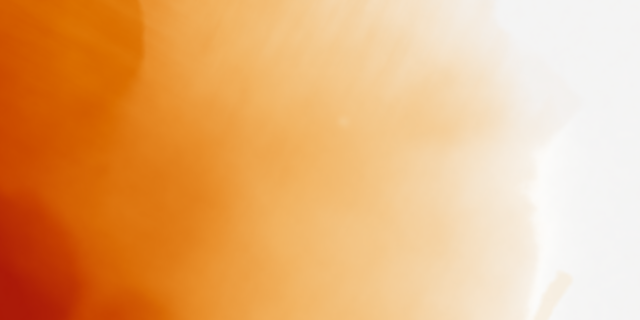
Reproduce this background procedurally as a Shadertoy shader.

```glsl
// Watercolour wash bleeding from deep red through orange to white paper.

#define DRIFT 0.10        // cloudiness of the pigment
#define STREAK 0.07       // strength of the brush streaks
#define RAGGED 0.05       // roughness of wash edges
#define STOP_GAP 0.3      // distance between colour stops
#define PAPER vec3(0.957, 0.956, 0.955)
#define GLARE vec3(0.995, 0.993, 0.985)

const vec3 PIGMENT[8] = vec3[8](
    vec3(0.67, 0.10, 0.03), vec3(0.78, 0.26, 0.00),
    vec3(0.85, 0.42, 0.02), vec3(0.91, 0.56, 0.17),
    vec3(0.945, 0.70, 0.38), vec3(0.955, 0.785, 0.55),
    vec3(0.96, 0.88, 0.77), vec3(0.955, 0.945, 0.935));

float hash(vec2 p) {
    p = fract(p * vec2(0.1031, 0.1137));
    p += dot(p, p.yx + 33.33);
    return fract((p.x + p.y) * p.x * 7.31);
}

float noise(vec2 p) {
    vec2 i = floor(p), f = fract(p);
    f = f * f * (3.0 - 2.0 * f);
    return mix(mix(hash(i), hash(i + vec2(1, 0)), f.x),
               mix(hash(i + vec2(0, 1)), hash(i + vec2(1, 1)), f.x), f.y);
}

// Layered noise, centred on zero
float fbm(vec2 p) {
    float sum = 0.0, amp = 0.5;
    for (int i = 0; i < 5; i++) {
        sum += amp * (noise(p) - 0.5);
        p = mat2(1.6, 1.2, -1.2, 1.6) * p + 17.0;
        amp *= 0.5;
    }
    return sum;
}

// Noise drawn out along a direction
float streaks(vec2 p, float angle) {
    vec2 along = vec2(cos(angle), sin(angle));
    vec2 q = vec2(dot(p, along), dot(p, vec2(-along.y, along.x)));
    return fbm(q * vec2(3.5, 22.0) + 60.0);
}

// Soft round wash, 1 inside
float wash(vec2 p, vec2 center, float radius, float blur) {
    return 1.0 - smoothstep(-blur, blur, length(p - center) - radius);
}

float segment(vec2 p, vec2 a, vec2 b) {
    vec2 d = b - a;
    return length(p - a - d * clamp(dot(p - a, d) / dot(d, d), 0.0, 1.0));
}

vec3 pigment(float tone) {
    float s = clamp(tone / STOP_GAP + 1.0, 0.0, 6.999);
    int i = int(s);
    return mix(PIGMENT[i], PIGMENT[i + 1], fract(s));
}

void mainImage(out vec4 fragColor, in vec2 fragCoord) {
    vec2 p = fragCoord / iResolution.y;
    p.x *= 2.0 * iResolution.y / iResolution.x;
    float cloud = fbm(p * 4.0 + 20.0);
    vec2 rough = p + RAGGED * vec2(fbm(p * 9.0 + 40.0), fbm(p * 9.0 + 90.0));

    // Tone grows to the right, lighter above and darker at lower left
    float tone = p.x + DRIFT * (cloud + fbm(p * 8.0 + 5.0));
    float high = smoothstep(0.5, 1.0, p.y);
    float low = smoothstep(0.38, 0.0, p.y);
    tone += high * (0.14 + 0.10 * smoothstep(0.45, 0.6, p.x));
    tone -= 0.22 * low * (1.0 - smoothstep(0.3, 0.72, p.x));

    // Overlapping washes
    float disk = wash(rough, vec2(0.13, 0.88), 0.33, 0.012 + 0.12 * smoothstep(0.85, 0.5, p.y));
    tone -= 0.17 * disk * smoothstep(0.08, 0.42, p.x);
    tone -= 0.17 * wash(rough, vec2(-0.05, 0.10), 0.31, 0.05);
    tone -= 0.10 * wash(rough, vec2(0.43, -0.06), 0.15, 0.05);
    tone -= 0.07 * wash(rough, vec2(0.58, 0.36), 0.16, 0.09);
    tone -= 0.10 * wash(rough, vec2(1.42, 0.68), 0.16, 0.07);
    tone -= 0.05 * wash(rough, vec2(0.325, 0.47), 0.025, 0.025);
    tone += 0.15 * wash(rough, vec2(1.08, 0.617), 0.012, 0.025);

    // Brush streaks: shallow at left, steep toward the right
    float steep = smoothstep(0.45, 0.75, p.x);
    float strokes = mix(streaks(p, -0.5), streaks(p, 1.1), steep);
    tone += STREAK * strokes * (0.5 + 1.5 * high);
    vec3 color = pigment(tone);
    color.b -= 0.04 * disk * (1.0 - steep);

    // Ragged border where the wash meets bare paper
    float tongue = (p.y - 0.68) / 0.085;
    float border = 1.67 + 0.16 * exp(-tongue * tongue)
        - 0.13 * smoothstep(0.8, 1.0, p.y) - 0.04 * smoothstep(0.2, 0.0, p.y)
        + 0.13 * fbm(p * 7.0 + 70.0);
    float beyond = p.x - border;
    float bare = smoothstep(-0.03, 0.025, beyond);
    float glare = exp(-abs(beyond) * 12.0) * smoothstep(0.68, 0.5, p.y);
    vec3 paper = mix(PAPER, GLARE, glare);
    color = mix(color, GLARE, 0.45 * glare);
    color = mix(color, paper, bare);

    // Pale slanted brush mark near the foot of the border
    float mark = segment(rough, vec2(1.68, 0.0), vec2(1.755, 0.13));
    color = mix(color, vec3(0.965, 0.92, 0.85), 0.7 * smoothstep(0.035, 0.015, mark));

    color += 0.008 * fbm(p * 45.0);
    fragColor = vec4(clamp(color, 0.0, 1.0), 1.0);
}
```
